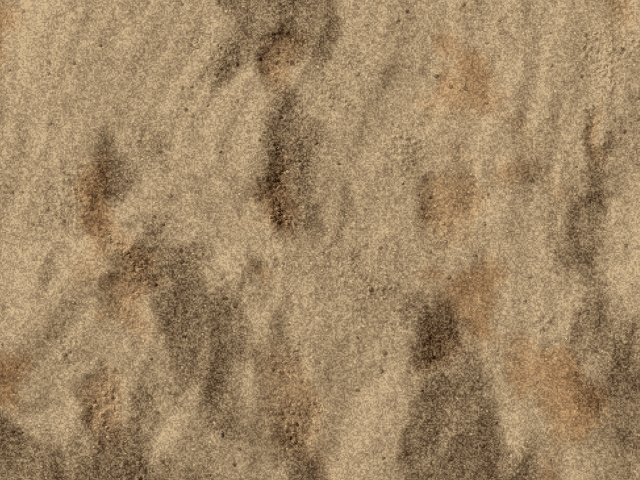
Reproduce this texture procedurally as a Shadertoy shader.

```glsl
// Dry trampled sand in low sunlight: a noise height field with hollows and shallow
// prints is lit from the upper left, then covered with soft shade, crumbled clods,
// loose pebbles and fine speckled grain.
const vec3 DEEP_SHADE = vec3(0.27, 0.20, 0.13);
const vec3 SUNLIT_SAND = vec3(0.71, 0.61, 0.47);
const vec3 DAMP_TINT = vec3(1.02, 0.94, 0.86);
const vec2 LIGHT_DIR = vec2(-0.80, 0.60);
const float BASE_TONE = 0.92;
const float SHADE_DEPTH = 0.40;
const float RELIEF = 3.6;
const float FINE_GRAIN = 0.56;
const float COARSE_GRAIN = 0.28;
const int HOLLOWS = 9;
const int PRINTS = 6;

float hash(vec2 p) {
    vec3 q = fract(p.xyx * 0.1031);
    q += dot(q, q.yzx + 33.33);
    return fract((q.x + q.y) * q.z);
}
vec2 hash2(vec2 p) { return vec2(hash(p), hash(p + 71.7)); }

float noise(vec2 p) {
    vec2 i = floor(p), f = fract(p);
    f = f * f * (3.0 - 2.0 * f);
    return mix(mix(hash(i), hash(i + vec2(1, 0)), f.x),
               mix(hash(i + vec2(0, 1)), hash(i + vec2(1, 1)), f.x), f.y);
}
float fbm(vec2 p) {
    float sum = 0.0, amp = 0.5;
    for (int i = 0; i < 5; i++) {
        sum += amp * noise(p);
        p = mat2(1.6, 1.2, -1.2, 1.6) * p + 17.3;
        amp *= 0.5;
    }
    return sum;
}
// Low-discrepancy scatter over the canvas
vec2 scatter(float i) {
    return fract(vec2(0.42, 0.58) + i * vec2(0.7549, 0.5698)) * vec2(1.34, 1.0);
}
// Upright ragged hollows where the crust is broken
float hollows(vec2 p) {
    vec2 ragged = p + 0.13 * (vec2(fbm(p * 11.0), fbm(p * 11.0 + 40.0)) - 0.5);
    float depth = 0.0;
    for (int i = 0; i < HOLLOWS; i++) {
        vec2 id = vec2(float(i), 5.0), r = hash2(id), d = ragged - scatter(float(i));
        d.x += d.y * (r.x - 0.4) * 0.7;
        d /= vec2(0.030 + 0.04 * r.y, 0.06 + 0.09 * r.x);
        depth = max(depth, (0.55 + 0.45 * hash(id + 9.0)) * (1.0 - smoothstep(0.3, 1.25, length(d))));
    }
    return depth;
}
// Shallow oval prints with a crisp rim
float prints(vec2 p) {
    float depth = 0.0;
    for (int i = 0; i < PRINTS; i++) {
        vec2 r = hash2(vec2(float(i), 23.0));
        vec2 d = p - scatter(float(i) + 20.5) + 0.04 * (noise(p * 14.0) - 0.5);
        float a = (r.x - 0.5) * 2.4;
        d = mat2(cos(a), -sin(a), sin(a), cos(a)) * d;
        float edge = length(d * vec2(1.0, 0.6)) - 0.03 - 0.025 * r.y;
        depth = max(depth, 1.0 - smoothstep(-0.012, 0.004, edge));
    }
    return depth;
}
float height(vec2 p) {
    float drift = fbm(p * vec2(6.0, 3.2) + 1.2 * noise(p * 3.0));
    return 0.6 * drift - 0.17 * hollows(p) - 0.05 * prints(p);
}
// Rounded lumps: x is directional shading, y is coverage, z is thrown shadow
vec3 lumps(vec2 p, float density, float size) {
    vec3 result = vec3(0.0);
    for (int y = -1; y <= 1; y++)
    for (int x = -1; x <= 1; x++) {
        vec2 id = floor(p) + vec2(x, y), r = hash2(id + 3.1);
        float present = step(hash(id + 13.7), density);
        float radius = size * (0.55 + 0.45 * r.x);
        vec2 d = p - id - 0.15 - 0.7 * r;
        d.y *= 0.9 + 0.5 * r.y;
        float cover = present * (1.0 - smoothstep(radius * 0.65, radius, length(d)));
        if (cover > result.y) result.xy = vec2(dot(d, LIGHT_DIR) / radius, cover);
        float shadowDist = length(d + LIGHT_DIR * radius * 0.6);
        result.z = max(result.z, present * (1.0 - smoothstep(radius * 0.5, radius * 1.1, shadowDist)));
    }
    return result;
}

void mainImage(out vec4 fragColor, in vec2 fragCoord) {
    vec2 p = fragCoord / iResolution.y;
    // Broad light and soft shade
    vec2 warped = p + 0.08 * (vec2(noise(p * 5.0), noise(p * 5.0 + 31.0)) - 0.5);
    float shade = smoothstep(0.48, 0.64, fbm(warped * vec2(6.5, 3.4) + 8.0) + 0.14 * (0.45 - p.y));
    float tone = BASE_TONE - SHADE_DEPTH * shade + 0.08 * (p.y - 0.5);
    vec2 reach = 0.010 * LIGHT_DIR;
    tone += clamp(RELIEF * (height(p - reach) - height(p + reach)), -0.50, 0.16);
    // Crumbled clods in the hollows and in stray patches
    float hollow = hollows(p);
    float stray = 0.6 * smoothstep(0.54, 0.68, fbm(p * 7.0 + 60.0));
    float rough = max(hollow, stray) * smoothstep(0.25, 0.55, fbm(p * 22.0));
    vec3 clod = lumps(p * 68.0, 0.75, 0.55), crumb = lumps(p * 125.0 + 7.0, 0.8, 0.55);
    tone += rough * (0.62 * clod.x * clod.y + 0.42 * crumb.x * crumb.y);
    tone -= rough * (0.10 + 0.40 * clod.z * (1.0 - clod.y));
    // Loose pebbles
    vec3 pebble = lumps(p * 36.0 + 2.0, 0.09, 0.24);
    tone += pebble.y * (0.30 * pebble.x - 0.16) - 0.45 * pebble.z * (1.0 - pebble.y);
    // Grain and pale mineral specks
    float grain = FINE_GRAIN * (noise(p * 365.0) - 0.5) + COARSE_GRAIN * (noise(p * 170.0 + 5.0) - 0.5);
    tone += grain * (0.92 + 0.25 * shade) + 0.36 * lumps(p * 120.0 + 19.0, 0.035, 0.38).y;
    // Damp brown earth
    float corner = 0.24 * (1.0 - smoothstep(0.0, 0.35, length(p - vec2(0.0, 0.95))));
    float damp = max(0.8 * hollow, smoothstep(0.62, 0.80, fbm(p * 5.0 + 90.0) + corner));
    tone -= 0.15 * damp;
    vec3 color = mix(DEEP_SHADE, SUNLIT_SAND, clamp(tone, -0.25, 1.25));
    fragColor = vec4(color * mix(vec3(1.0), DAMP_TINT, damp), 1.0);
}
```
